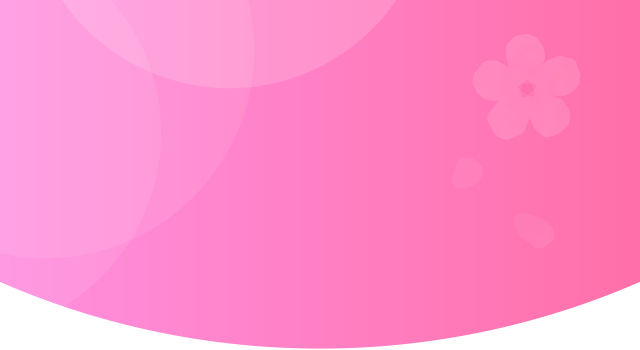
This background is drawn by a WebGL 2 fragment shader. Its source:

```glsl
#version 300 es
precision highp float;
// Pink banner with a curved lower edge, three translucent discs and a pale blossom.
// Everything is a distance function blended over a horizontal gradient; lengths are
// in canvas heights. Gradient noise roughens the petal rims and shades their faces.

uniform vec2 u_resolution;
out vec4 fragColor;

#define LEFT_PINK vec3(1.0, 0.565, 0.875)
#define RIGHT_PINK vec3(1.0, 0.437, 0.66)
#define STAR_PINK vec3(0.98, 0.38, 0.61)
#define DISC_ALPHA 0.08
#define TOP_DISC_ALPHA 0.15
#define BLOSSOM_ALPHA 0.13
#define LOOSE_ALPHA 0.065
#define BLOSSOM_CENTER vec2(1.507, 0.745)
#define RIM_ROUGHNESS 0.007

const float TAU = 6.2831853;

// Antialiased coverage of a signed distance
float cover(float d) {
    return clamp(0.5 - d * u_resolution.y, 0.0, 1.0);
}

float disc(vec2 p, vec2 center, float radius) {
    return cover(length(p - center) - radius);
}

// Gradient noise
vec2 hashGradient(vec2 cell) {
    float h = fract(sin(dot(cell, vec2(127.1, 311.7))) * 43758.5);
    return vec2(cos(h * TAU), sin(h * TAU));
}

float gradientNoise(vec2 p) {
    vec2 i = floor(p), f = fract(p);
    vec2 u = f * f * f * (f * (f * 6.0 - 15.0) + 10.0);
    vec2 e = vec2(1.0, 0.0);
    float a = dot(hashGradient(i), f);
    float b = dot(hashGradient(i + e.xy), f - e.xy);
    float c = dot(hashGradient(i + e.yx), f - e.yx);
    float d = dot(hashGradient(i + e.xx), f - e.xx);
    return mix(mix(a, b, u.x), mix(c, d, u.x), u.y);
}

// Egg-shaped petal, narrow at its base; size is half length and half width
float petal(vec2 p, vec2 center, float angle, vec2 size) {
    vec2 axis = vec2(cos(angle), sin(angle));
    vec2 q = p - center;
    q = vec2(dot(q, axis), axis.x * q.y - axis.y * q.x) / size;
    q.y /= 0.88 + 0.22 * clamp(q.x, -1.0, 1.0);
    float d = (length(q) - 1.0) * min(size.x, size.y);
    float shade = 0.86 + 0.14 * smoothstep(-1.0, 0.8, q.x);
    return cover(d + RIM_ROUGHNESS * gradientNoise(p * 32.0)) * shade;
}

// Five petals around the center
float blossom(vec2 p) {
    float light = 0.0;
    for (int i = 0; i < 5; i++) {
        float angle = 1.64 + float(i) * TAU / 5.0;
        vec2 center = BLOSSOM_CENTER + 0.086 * vec2(cos(angle), sin(angle));
        light = max(light, petal(p, center, angle, vec2(0.071, 0.062)));
    }
    return light;
}

// Small hollow star at the blossom's heart
float heartStar(vec2 p) {
    vec2 q = p - BLOSSOM_CENTER;
    float r = length(q);
    float wave = cos(5.0 * (atan(q.y, q.x + 1e-6) - 1.64));
    float edge = r - 0.021 - 0.005 * wave;
    return cover(edge) * mix(0.5, 1.0, smoothstep(-0.012, -0.003, edge));
}

void main() {
    vec2 p = gl_FragCoord.xy / u_resolution.y;
    float across = gl_FragCoord.x / u_resolution.x;
    vec3 white = vec3(1.0);
    vec3 color = mix(LEFT_PINK, RIGHT_PINK, across);

    // Overlapping discs
    color = mix(color, white, DISC_ALPHA * disc(p, vec2(-0.119, 0.619), 0.579));
    color = mix(color, white, DISC_ALPHA * disc(p, vec2(0.131, 0.857), 0.595));
    color = mix(color, white, TOP_DISC_ALPHA * disc(p, vec2(0.655, 1.326), 0.578));

    // Blossom and its fallen petals
    float grain = 1.0 + 0.2 * gradientNoise(p * 24.0);
    color = mix(color, white, BLOSSOM_ALPHA * grain * blossom(p));
    color = mix(color, STAR_PINK, 0.35 * heartStar(p));
    float loose = petal(p, vec2(1.331, 0.502), 0.87, vec2(0.049, 0.044));
    loose = max(loose, petal(p, vec2(1.524, 0.345), -0.6, vec2(0.064, 0.045)));
    color = mix(color, white, LOOSE_ALPHA * grain * loose);

    // White below the sweeping lower edge
    color = mix(white, color, disc(p, vec2(0.914, 2.292), 2.288));
    fragColor = vec4(color, 1.0);
}
```
